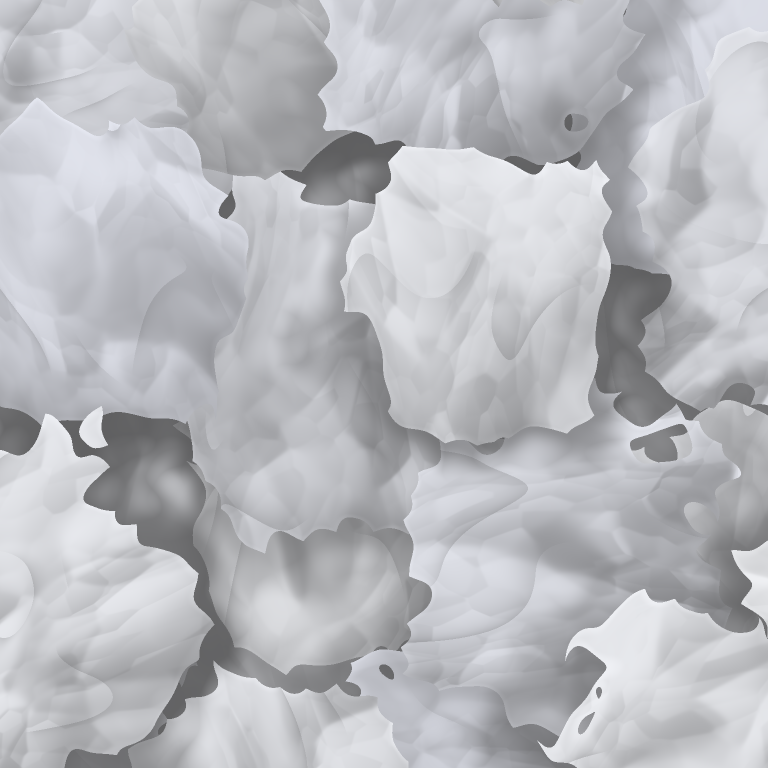
Write a Shadertoy shader that draws this texture.

```glsl
#define DENSITY 3.2
#define ROUGHNESS 0.45
#define DOME 0.62
#define CREASES 0.46
#define SHADOW 1.1
#define AMBIENT 0.34
#define LIGHT_DIR vec3(-0.30, 0.55, 0.78)
#define GAP_COLOR vec3(0.36, 0.36, 0.365)
#define COOL_WHITE vec3(0.885, 0.895, 0.935)
#define WARM_WHITE vec3(0.905, 0.91, 0.92)

vec2 hash2(vec2 p) {
    vec3 a = fract(p.xyx * vec3(0.1031, 0.1030, 0.0973));
    a += dot(a, a.yzx + 33.33);
    return fract((a.xx + a.yz) * a.zy);
}

float cornerDot(vec2 cell, vec2 offset) {
    float angle = 6.2832 * hash2(cell).x;
    return dot(vec2(cos(angle), sin(angle)), offset);
}

float gradientNoise(vec2 p) {
    vec2 i = floor(p), f = p - i;
    vec2 s = f * f * f * (f * (f * 6.0 - 15.0) + 10.0);
    vec2 e = vec2(1, 0);
    return mix(mix(cornerDot(i, f), cornerDot(i + e, f - e), s.x),
               mix(cornerDot(i + e.yx, f - e.yx), cornerDot(i + 1.0, f - 1.0), s.x), s.y);
}

// Slope of a surface of tilted planes; sharpness sets how hard the creases are
vec2 facetSlope(vec2 p, float sharpness) {
    vec2 cell = floor(p), slope = vec2(0);
    float total = 1e-12;
    for (int i = 0; i < 9; i++) {
        vec2 id = cell + vec2(i % 3, i / 3) - 1.0;
        vec2 d = p - id - hash2(id);
        vec2 tilt = hash2(id + 57.0) * 2.0 - 1.0;
        float weight = exp(sharpness * (0.5 * dot(tilt, d) - dot(d, d)));
        slope += weight * (tilt - 0.5 * d);
        total += weight;
    }
    return slope / total;
}

// Distance from a ball's centre, 1 at its ragged outline
float outline(vec2 v, float radius, vec2 id) {
    vec2 p = v + id * 7.3;
    return length(v) / radius + ROUGHNESS * gradientNoise(p * 2.2)
         + 0.7 * ROUGHNESS * abs(gradientNoise(p * 4.7 + 3.1));
}

// Crumpled sheet: slope in xy, darkening of tucked folds in z
vec3 crumple(vec2 v, vec2 id) {
    float angle = 6.2832 * hash2(id + 11.0).y;
    float c = cos(angle), s = sin(angle);
    mat2 grain = mat2(1.25 * c, -0.7 * s, 1.25 * s, 0.7 * c);
    vec2 u = grain * v + hash2(id + 5.0) * 40.0;
    u += 0.3 * vec2(gradientNoise(u * 1.4), gradientNoise(u * 1.4 + 7.7));
    float sharpness = mix(7.0, 45.0, smoothstep(-0.3, 0.35, gradientNoise(u * 2.3 + 19.0)));

    vec2 slope = facetSlope(u * 2.1, sharpness)
               + 0.65 * facetSlope(u * 4.6 + 13.0, sharpness)
               + 0.32 * facetSlope(u * 10.0 + 29.0, sharpness);

    float fold = fract(u.x * 1.3 + 1.8 * gradientNoise(u * 1.7 + 31.0));
    float mask = smoothstep(0.0, 0.3, gradientNoise(u * 1.9 + 43.0));
    return vec3(CREASES * slope * grain, mask * exp(-7.0 * fold));
}

vec3 paperHeap(vec2 p) {
    vec2 q = p * DENSITY + vec2(4.3, 9.6);
    vec2 cell = floor(q);

    // Find the topmost ball; the floor is a deeper sheet
    float reach[9], depth[9];
    vec2 offsets[9];
    vec2 topId = vec2(-7), topV = q;
    float topDepth = -0.35, topReach = 0.0;
    for (int i = 0; i < 9; i++) {
        vec2 id = cell + vec2(i % 3, i / 3) - 1.0;
        vec2 v = q - id - 0.5 - 0.6 * (hash2(id) - 0.5);
        vec2 traits = hash2(id + 83.0);
        offsets[i] = v;
        depth[i] = traits.x;
        reach[i] = outline(v, mix(0.60, 0.82, traits.y), id);
        if (reach[i] < 1.0 && depth[i] > topDepth) {
            topDepth = depth[i];
            topReach = max(reach[i], 0.0);
            topId = id;
            topV = v;
        }
    }

    // Shadows from higher balls, deeper below them
    float open = 1.0;
    for (int i = 0; i < 9; i++) {
        float drop = max(depth[i] - topDepth, 0.0);
        float below = 0.75 - 0.3 * offsets[i].y / (length(offsets[i]) + 0.001);
        open *= 1.0 - min(SHADOW * drop * below * smoothstep(1.45, 1.0, reach[i]), 0.8);
    }

    // Light the creased dome
    vec3 sheet = crumple(topV, topId);
    vec2 slope = sheet.xy - DOME * topReach * topReach * topV / (length(topV) + 0.001);
    float lit = max(dot(normalize(vec3(-slope, 1.0)), LIGHT_DIR), 0.0);
    float tone = AMBIENT + 0.64 * lit + 0.08 * (topDepth - 0.5);
    tone += 0.06 * smoothstep(0.94, 1.0, topReach);
    tone *= open * (1.0 - 0.24 * sheet.z);

    vec3 white = mix(COOL_WHITE, WARM_WHITE, hash2(topId + 3.0).x);
    return mix(GAP_COLOR, white, clamp(tone, 0.0, 1.06));
}

void mainImage(out vec4 fragColor, in vec2 fragCoord) {
    // Four samples smooth the outlines and creases
    vec3 color = vec3(0);
    for (int i = 0; i < 4; i++) {
        vec2 jitter = 0.5 * vec2(i % 2, i / 2) - 0.25;
        color += 0.25 * paperHeap((fragCoord + jitter) / iResolution.y);
    }
    fragColor = vec4(color, 1.0);
}
```
